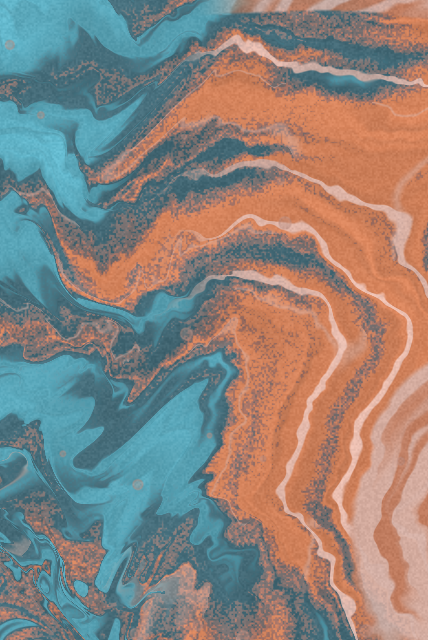
This texture is drawn by a Shadertoy shader. Its source:

```glsl
// Poured acrylic marbling: teal and copper bands folding over an arch, with pale veins.

const vec3 TEAL   = vec3(0.34, 0.63, 0.70);
const vec3 SLATE  = vec3(0.27, 0.42, 0.47);
const vec3 GREY   = vec3(0.48, 0.45, 0.45);
const vec3 BROWN  = vec3(0.65, 0.46, 0.41);
const vec3 COPPER = vec3(0.81, 0.50, 0.35);
const vec3 PALE   = vec3(0.83, 0.69, 0.65);

float hash(vec2 p) {
    vec3 q = fract(vec3(p.xyx) * 0.1031);
    q += dot(q, q.yzx + 33.33);
    return fract((q.x + q.y) * q.z);
}

float noise(vec2 p) {
    vec2 i = floor(p), f = fract(p);
    f = f * f * (3.0 - 2.0 * f);
    float low = mix(hash(i), hash(i + vec2(1, 0)), f.x);
    float high = mix(hash(i + vec2(0, 1)), hash(i + vec2(1, 1)), f.x);
    return mix(low, high, f.y);
}

float bell(float x, float center, float width) {
    float d = (x - center) / width;
    return exp(-d * d);
}

// Cellular noise: distance to the nearest seed and that seed's random value.
vec2 cells(vec2 p) {
    vec2 best = vec2(9.0, 0.0);
    for (int k = 0; k < 9; k++) {
        vec2 id = floor(p) + vec2(k % 3 - 1, k / 3 - 1);
        vec2 seed = id + vec2(hash(id), hash(id + 57.0));
        float d = length(p - seed);
        if (d < best.x) best = vec2(d, hash(id + 113.0));
    }
    return best;
}

// Layered sines fold the paint, each layer finer than the last.
vec2 foldPaint(vec2 p, float strength) {
    float freq = 11.0;
    for (int i = 0; i < 5; i++) {
        p += strength * sin(freq * p.yx + vec2(1.3, 4.1) * float(i)) / freq;
        p += 0.1 * strength * (noise(p * freq * 0.8 + 20.0) - 0.5);
        freq *= 1.65;
        strength *= 0.86;
    }
    return p;
}

// Band height: level in the upper part, bending downwards at the right below.
float archHeight(vec2 p) {
    float side = p.x + 0.1 - 0.09 * bell(p.y, 0.48, 0.13)
               - 0.12 * smoothstep(0.25, 0.0, p.y)
               - 0.25 * smoothstep(0.58, 0.8, p.y);
    float gap = p.y - side;
    return 0.5 * (p.y + side + sqrt(gap * gap + 0.0144));
}

vec3 paint(float tone) {
    vec3 c = mix(TEAL * 1.08, TEAL, smoothstep(-0.1, 0.1, tone));
    c = mix(c, SLATE, smoothstep(0.14, 0.29, tone));
    c = mix(c, GREY, smoothstep(0.38, 0.48, tone));
    c = mix(c, BROWN, smoothstep(0.55, 0.64, tone));
    return mix(c, COPPER, smoothstep(0.67, 0.79, tone));
}

float vein(float height, float level, float width) {
    return smoothstep(width, width * 0.5, abs(height - level));
}

void mainImage(out vec4 fragColor, in vec2 fragCoord) {
    vec2 p = fragCoord / iResolution.y;
    float corner = smoothstep(0.42, 0.12, length(p - vec2(0.0, 0.08)));
    float strength = mix(0.46, 0.17, smoothstep(0.1, 0.55, p.x)) + 0.15 * corner;
    vec2 q = foldPaint(p, strength);
    float s = archHeight(q);
    float u = q.x - 0.8 * q.y;

    // Broad bands, wisps and threads share the same contours.
    float broad = noise(vec2(s * 12.0, u * 3.5));
    float wisp = noise(vec2(s * 32.0 + 2.0 * broad, u * 6.0 + 9.0));
    float thread = noise(vec2(s * 95.0 + 3.0 * wisp, u * 6.0 + 31.0));
    float tone = 0.47 + 1.1 * (broad - 0.5) + 0.65 * (wisp - 0.5) + 0.3 * (thread - 0.5);
    tone += 0.75 * (p.x - 0.33);
    tone += 0.35 * smoothstep(0.61, 0.67, s) * smoothstep(0.62, 0.5, p.y);
    tone += 0.2 * smoothstep(0.85, 1.0, p.y) * smoothstep(0.25, 0.5, p.x);
    float stripes = 0.3 + 0.95 * (noise(vec2(s * 75.0, u * 5.0)) - 0.5);
    tone = mix(tone, stripes, 0.8 * corner);

    // Pale veins, each with a copper margin.
    float veins = 0.0;
    float reach = smoothstep(0.22, 0.4, p.x);
    float swell = 0.003 + 0.007 * noise(vec2(u * 14.0, s * 5.0));
    for (int i = 0; i < 4; i++) {
        float level = 0.565 + 0.077 * float(i) + 0.1 * step(2.5, float(i));
        veins = max(veins, reach * vein(s, level, swell));
        tone += 0.4 * reach * bell(s, level + 0.013, 0.012);
    }
    float hairline = smoothstep(0.035, 0.0, abs(broad - 0.64)) * step(0.4, wisp);

    // Metallic grain shows mostly in the copper and brown paint.
    float grain = noise(p * 350.0) - 0.5;
    tone += grain * (0.06 + 0.26 * smoothstep(0.3, 0.55, tone));
    vec3 color = paint(tone) * (0.92 + 0.16 * thread);
    color = mix(color, PALE, 0.45 * hairline);
    color = mix(color, PALE * (0.95 + 0.2 * wisp), 0.9 * veins);

    // Layered pale pool at the right and pale strip along the top.
    float pool = length((q - vec2(0.70, 0.2)) / vec2(0.14, 0.26));
    float rings = noise(vec2(pool * 15.0, u * 4.0));
    vec3 poolColor = mix(PALE, mix(BROWN, COPPER, 0.6), smoothstep(0.55, 0.8, rings));
    float strip = smoothstep(0.968, 0.974, p.y + 0.03 * (broad - 0.5)) * smoothstep(0.3, 0.42, p.x);
    color = mix(color, poolColor, 0.9 * max(smoothstep(1.03, 0.97, pool), strip));

    // Sparse bubbles.
    vec2 cell = cells(p * 9.0);
    float radius = 0.05 + 0.06 * fract(cell.y * 17.0);
    float bubble = step(0.72, cell.y) * smoothstep(radius, radius - 0.03, cell.x);
    float rim = bubble * smoothstep(radius - 0.06, radius - 0.02, cell.x);
    color = mix(color, mix(BROWN, PALE, 0.4), 0.35 * bubble + 0.25 * rim);

    fragColor = vec4(color + 0.07 * grain, 1.0);
}
```
